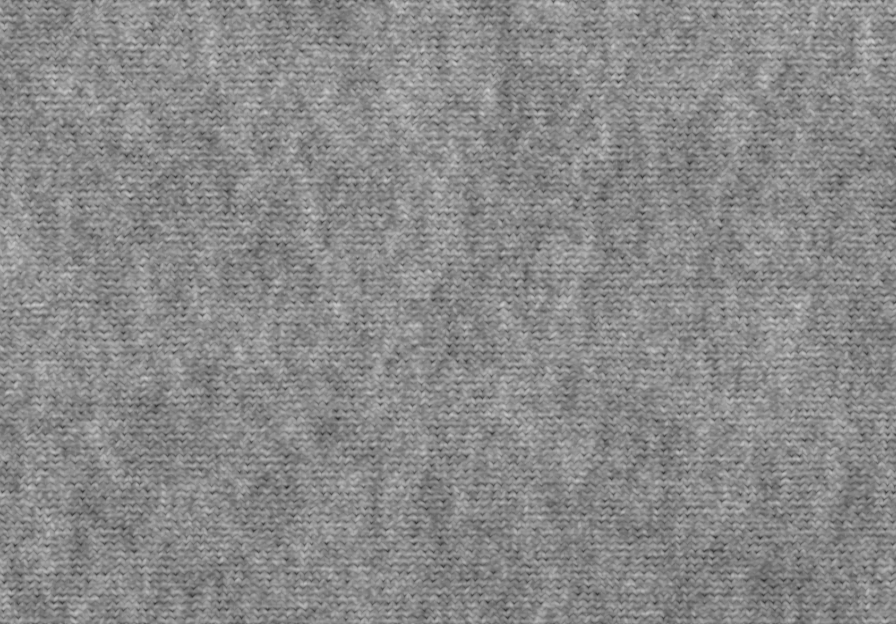
Give the GLSL for this texture, as a WebGL 1 fragment shader.

```glsl
precision highp float;

uniform vec2 u_resolution;

#define WALES 73.0
#define COURSES 85.0
#define SLANT 0.42
#define BASE_GREY 0.549
#define YARN_RELIEF 0.10
#define LEG_VARIATION 0.13
#define GAP_DEPTH 0.20
#define FIBRE_CONTRAST 0.17
#define BLOTCH_CONTRAST 0.092
#define LIGHT_FALLOFF 0.04

const float PI = 3.14159265;

float hash(vec2 cell) {
  vec3 q = fract(cell.xyx * vec3(0.1031, 0.1030, 0.0973));
  q += dot(q, q.yzx + 33.33);
  return fract((q.x + q.y) * q.z);
}

float cornerSlope(vec2 cell, vec2 offset) {
  float angle = 2.0 * PI * hash(cell);
  return dot(vec2(cos(angle), sin(angle)), offset);
}

float gradientNoise(vec2 p) {
  vec2 cell = floor(p);
  vec2 f = fract(p);
  vec2 w = f * f * f * (f * (f * 6.0 - 15.0) + 10.0);
  vec2 e = vec2(1.0, 0.0);
  float low = mix(cornerSlope(cell, f), cornerSlope(cell + e.xy, f - e.xy), w.x);
  float high = mix(cornerSlope(cell + e.yx, f - e.yx), cornerSlope(cell + e.xx, f - e.xx), w.x);
  return mix(low, high, w.y);
}

// Melange shading: soft patches stretched along the wales
float blotches(vec2 p) {
  float broad = gradientNoise(p * vec2(5.0, 3.0) + 11.3);
  float streaks = gradientNoise(p * vec2(19.0, 7.5) + 37.1);
  float patches = gradientNoise(p * vec2(38.0, 25.0) + 71.7);
  return 0.6 * broad + 0.9 * streaks + patches;
}

// Fine fibres, most lying along the courses
float fibres(vec2 p) {
  float fuzz = gradientNoise(p * vec2(115.0, 170.0) + 5.5);
  float strands = gradientNoise(p * vec2(50.0, 130.0) + 91.2);
  return 0.75 * fuzz + 0.65 * strands;
}

// Rows of flat V-shaped stitches with dark holes between their legs
float knit(vec2 p) {
  float wale = p.x * WALES + 0.9 * gradientNoise(p * vec2(11.0, 18.0));
  float leg = wale * 2.0;
  float across = fract(leg);
  float toCentre = 1.0 - abs(2.0 * fract(wale) - 1.0);
  float course = p.y * COURSES + SLANT * (toCentre - 0.5);
  course += 0.5 * gradientNoise(p * vec2(8.0, 7.0) + 23.0);

  float yarn = sin(PI * fract(course));
  float tone = hash(floor(vec2(leg, course)) + 3.0) - 0.5;
  float shade = YARN_RELIEF * (yarn - 0.637);
  shade += LEG_VARIATION * tone * yarn * sqrt(sin(PI * across));

  float fromSeam = fract(course + 0.5) - 0.5;
  float fromCentre = 1.0 - toCentre;
  float hole = exp(-4.5 * fromCentre * fromCentre - 24.0 * fromSeam * fromSeam);
  float depth = hash(floor(vec2(wale, course + 0.5)) + 57.0);
  return shade - GAP_DEPTH * hole * depth * depth;
}

void main() {
  vec2 p = gl_FragCoord.xy / u_resolution.y;
  float grey = BASE_GREY + LIGHT_FALLOFF * (p.y - 0.5);
  grey += BLOTCH_CONTRAST * blotches(p);
  grey += FIBRE_CONTRAST * fibres(p);
  grey += knit(p);
  gl_FragColor = vec4(vec3(clamp(grey, 0.0, 1.0)), 1.0);
}
```
